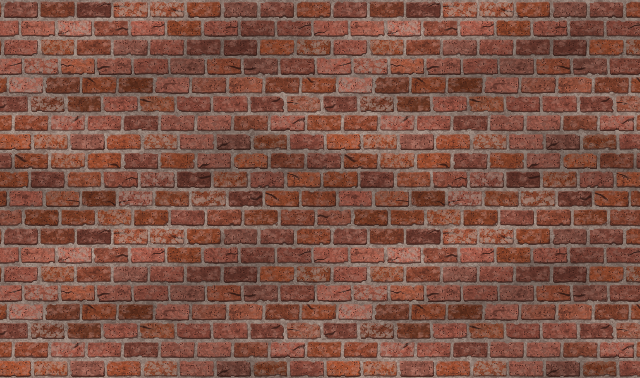
Reproduce this texture procedurally as a WebGL 2 fragment shader.

```glsl
#version 300 es
precision highp float;
// Weathered brick wall in running bond: 20 courses, about 17.5 bricks across.
// Rounded boxes with wavy edges are set in grainy mortar; layered cellular noise
// adds mottling, pits, cracks and smears. Brick character repeats every 9 x 12.
uniform vec2 u_resolution;
out vec4 fragColor;

const float COURSES = 20.0;
const vec2 BRICK_PITCH = vec2(0.0968, 1.0 / COURSES);  // canvas height = 1
const vec2 JOINT = vec2(0.0070, 0.0086);
const vec2 TILE_BRICKS = vec2(9.0, 12.0);
const float CORNER = 0.0040;
const float EDGE_WAVE = 0.0007;
const float CHIP_DEPTH = 0.0035;
const vec2 SHADOW_OFFSET = vec2(0.0010, -0.0020);
const float BRICK_CONTRAST = 0.42;  // brightness range from brick to brick
const float WALL_CONTRAST = 0.07;   // slow brightness drift over the wall
const vec3 RED = vec3(0.50, 0.275, 0.225);
const vec3 ORANGE = vec3(0.50, 0.25, 0.155);
const vec3 PINK = vec3(0.58, 0.40, 0.35);
const vec3 DARK = vec3(0.27, 0.14, 0.115);
const vec3 MORTAR = vec3(0.61, 0.54, 0.50);
const vec3 MORTAR_SHADE = vec3(0.37, 0.29, 0.26);
const float TAU = 6.2831853;

float hash(vec2 p) {
  vec3 q = fract(p.xyx * vec3(0.1031, 0.1030, 0.0973));
  q += dot(q, q.yzx + 33.33);
  return fract((q.x + q.y) * q.z);
}

// Cellular noise: nearest distance, random per cell
vec2 cellular(vec2 p) {
  vec2 cell = floor(p);
  vec2 best = vec2(9.0, 0.0);
  for (int j = -1; j <= 1; j++) {
    for (int i = -1; i <= 1; i++) {
      vec2 c = cell + vec2(i, j);
      float r = hash(c);
      float d = length(c + vec2(r, hash(c + 57.0)) - p);
      if (d < best.x) best = vec2(d, r);
    }
  }
  return best;
}

// Rough texture around zero: octaves of cellular distance
float rough(vec2 p) {
  float sum = 0.0;
  float weight = 1.0;
  for (int k = 0; k < 3; k++) {
    sum += weight * (0.5 - cellular(p).x);
    p = mat2(1.6, 1.2, -1.2, 1.6) * p + 11.0;
    weight *= 0.7;
  }
  return sum;
}

// Layered sines, each bent by the one before
vec2 waves(vec2 p) {
  vec2 w = sin(p.yx * 2.3 + vec2(0.0, 1.7));
  w += 0.6 * sin(p * 4.9 + w.yx * 1.5);
  return w + 0.4 * sin(p.yx * 10.7 + w);
}

float roundedBox(vec2 p, vec2 halfSize, float radius) {
  vec2 q = abs(p) - halfSize + radius;
  return length(max(q, 0.0)) + min(max(q.x, q.y), 0.0) - radius;
}

// Courses alternate by half a brick, with a slow drift over the tile
float courseShift(float course) {
  return 0.5 * mod(course, 2.0) + 0.21 - 0.17 * cos(TAU * (course - 1.0) / TILE_BRICKS.y);
}

vec3 mortarColor(vec2 p) {
  float grain = cellular(p * 230.0).y;
  float stain = 0.5 - 0.6 * rough(p * 24.0);
  return mix(MORTAR, MORTAR_SHADE, clamp(0.4 * grain + 0.7 * stain - 0.15, 0.0, 1.0));
}

vec3 brickColor(vec2 q, vec2 local, vec2 id, float d) {
  float tone = hash(id + 3.0);
  float age = hash(id + 19.0);
  vec3 color = mix(RED, ORANGE, smoothstep(0.3, 0.8, tone));
  color = mix(color, PINK, 0.5 * smoothstep(0.5, 0.0, age) * (1.0 - tone));
  color = mix(color, DARK, 0.45 * smoothstep(0.78, 1.0, age));
  color *= 1.0 + BRICK_CONTRAST * (hash(id + 29.0) - 0.5);
  // Broad mottling, then fine grain and pits
  float blotch = rough(q * vec2(1.5, 2.2));
  vec2 grain = cellular(q * 11.0);
  color = mix(color, PINK, 0.6 * smoothstep(0.05, 0.6, blotch));
  color = mix(color, DARK, 0.55 * smoothstep(-0.05, -0.6, blotch));
  color *= 0.88 + 0.26 * grain.y;
  color = mix(color, DARK * 0.8, 0.7 * step(0.9, grain.y) * smoothstep(0.6, 0.2, grain.x));
  // A short slanting crack on some bricks, pale mortar smears on others
  vec2 c = local / BRICK_PITCH.y;
  float path = c.y + (tone - 0.5) * c.x + 0.07 * waves(q * 1.6).x;
  float crack = smoothstep(0.07, 0.01, abs(path)) * smoothstep(0.1, 0.4, c.x * sign(age - 0.5));
  color = mix(color, DARK * 0.6, 0.8 * crack * step(0.7, hash(id + 41.0)));
  float smear = smoothstep(0.05, 0.5, rough(q * 2.7 + 5.0) + 0.15 * length(c));
  color = mix(color, MORTAR, 0.6 * smear * smoothstep(0.7, 0.95, hash(id + 73.0)));
  // Light along the top edge, dark along the lower edge
  float rim = smoothstep(-0.004, 0.0, d);
  color = mix(color, PINK, 0.4 * rim * smoothstep(0.1, 0.4, c.y));
  return mix(color, DARK * 0.75, 0.6 * rim * smoothstep(0.0, -0.35, c.y));
}

void main() {
  vec2 p = gl_FragCoord.xy / u_resolution.y;
  float aa = 0.75 / u_resolution.y;

  // Brick address, counted from the top left
  float course = floor((1.0 - p.y) * COURSES);
  float column = p.x / BRICK_PITCH.x - courseShift(course);
  vec2 id = mod(vec2(floor(column), course), TILE_BRICKS);
  vec2 local = (vec2(fract(column), fract(p.y * COURSES)) - 0.5) * BRICK_PITCH;
  vec2 q = local / BRICK_PITCH.y + id * vec2(7.3, 5.9) + 20.0;

  // Uneven outline with a few chipped edges
  vec2 halfSize = 0.5 * (BRICK_PITCH - JOINT);
  halfSize -= 0.0012 * vec2(hash(id + 5.0), hash(id + 11.0));
  vec2 warped = local + EDGE_WAVE * waves(q * 1.6);
  vec2 chip = cellular(q * 2.6);
  float chipping = CHIP_DEPTH * step(0.78, chip.y) * smoothstep(0.5, 0.1, chip.x);
  float d = roundedBox(warped, halfSize, CORNER) + chipping;
  float shadow = roundedBox(warped - SHADOW_OFFSET, halfSize, CORNER) + chipping;

  // Shadow depth differs per brick, so some joints look flush
  float depth = 0.3 + 0.6 * hash(id + 61.0);
  vec3 color = mortarColor(p);
  color = mix(color, DARK * 0.7, depth * smoothstep(0.0010, -0.0008, shadow));
  color = mix(color, brickColor(q, local, id, d), smoothstep(aa, -aa, d));

  // Slow drift of brightness that repeats with the tile
  vec2 phase = TAU * p / (BRICK_PITCH * TILE_BRICKS);
  float drift = sin(phase.x + 1.3 * sin(phase.y)) + sin(phase.y * 2.0 + sin(phase.x));
  fragColor = vec4(color * (1.0 + WALL_CONTRAST * drift), 1.0);
}
```
